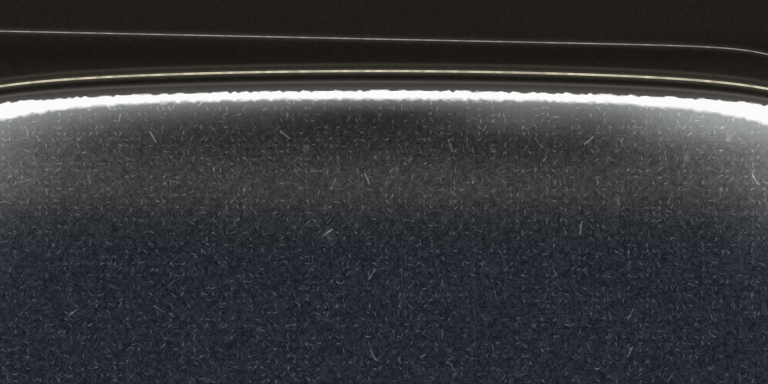
Give the GLSL for this texture, as a WebGL 2 fragment shader.

```glsl
#version 300 es
precision highp float;
// Brushed dark metal tray under a lamp: a white arched rim, thin lip lines above,
// and a grainy body below. Arches are even polynomials, the sheen is a sum of
// falloffs, and grain, flecks and smudges come from hashed cells.
#define RIM_DEPTH 0.247
#define RIM_HALF 0.010
#define LIP_DEPTH 0.185
#define ARCH_BEND 0.030
#define SHEEN_DEPTH 0.475
#define SHEEN_GAIN 0.095
#define GRAIN_FREQ 230.0
#define GRAIN_GAIN 0.085
#define FLECK_GAIN 0.16

uniform vec2 u_resolution;
out vec4 fragColor;

float hash(vec2 p) {
    vec3 q = fract(vec3(p.xyx) * 0.1031);
    q += dot(q, q.yzx + 33.33);
    return fract((q.x + q.y) * q.z);
}

float valueNoise(vec2 p) {
    vec2 i = floor(p), f = fract(p);
    f = f * f * (3.0 - 2.0 * f);
    return mix(mix(hash(i), hash(i + vec2(1, 0)), f.x),
               mix(hash(i + vec2(0, 1)), hash(i + vec2(1, 1)), f.x), f.y);
}

float bump(float x, float width) {
    x /= width;
    return exp(-x * x);
}

// Depth of an arch that drops towards both sides; corner steepens the ends.
float arch(float depth, float d, float corner) {
    return depth + ARCH_BEND * d * d + corner * pow(d, 8.0);
}

// Antialiased thin stroke around zero distance.
float stroke(float dist, float halfWidth, float px) {
    return 1.0 - smoothstep(halfWidth - px * 0.5, halfWidth + px, abs(dist));
}

// One short, randomly turned scratch in some cells of a grid.
float flecks(vec2 p, float freq, float density, float halfLength, float thickness) {
    vec2 q = p * freq, cell = floor(q);
    vec2 center = 0.35 + 0.3 * vec2(hash(cell + 3.1), hash(cell + 17.7));
    float angle = 6.2832 * hash(cell + 41.3);
    vec2 dir = vec2(cos(angle), sin(angle)), v = fract(q) - center;
    float along = clamp(dot(v, dir), -halfLength, halfLength);
    float line = stroke(length(v - dir * along), thickness, freq / u_resolution.y);
    return line * step(1.0 - density, hash(cell + 71.9)) * (0.4 + 0.6 * hash(cell + 5.3));
}

void main() {
    vec2 uv = gl_FragCoord.xy / u_resolution;
    vec2 p = gl_FragCoord.xy / u_resolution.y;
    float px = 1.0 / u_resolution.y;
    float depth = 1.0 - uv.y;
    float d = (uv.x - 0.49) * 2.0;
    float side = d * d * d * d;
    float grain = valueNoise(p * GRAIN_FREQ) + 0.6 * valueNoise(p * GRAIN_FREQ * 0.47 + 9.0) - 0.8;
    float ragged = (valueNoise(p * 95.0) - 0.5) * 0.006;

    // Rim centre and thickness, widening at the corners
    float rimHalf = RIM_HALF + 0.013 * pow(d, 6.0);
    float fromRim = depth - arch(RIM_DEPTH, d, 0.019);
    float below = max(fromRim - rimHalf, 0.0);

    // Body: blue-black base, warm middle sheen, glow under the rim
    vec3 body = mix(vec3(0.135, 0.14, 0.145), vec3(0.145, 0.16, 0.185),
                    smoothstep(0.45, 0.7, depth));
    body += SHEEN_GAIN * bump(depth - SHEEN_DEPTH, 0.095) * vec3(1.03, 1.0, 0.93);
    float glow = 0.43 * exp(-below / mix(0.036, 0.14, side));
    glow += 0.13 * bump(uv.x - 0.91, 0.12) * bump(depth - 0.33, 0.06);
    glow += 0.09 * bump(uv.x - 0.67, 0.07) * bump(depth - 0.315, 0.035);
    glow -= 0.08 * bump(uv.x - 0.48, 0.12) * bump(depth - 0.295, 0.04);
    body += glow * vec3(0.99, 1.0, 1.0);
    body += grain * GRAIN_GAIN * smoothstep(0.0, 0.2, below + 0.06);

    // Scattered flecks and scratches
    float marks = flecks(p, 62.0, 0.35, 0.22, 0.06)
                + 0.8 * flecks(p + 3.7, 37.0, 0.25, 0.25, 0.04)
                + 1.4 * flecks(p + 8.2, 9.0, 0.16, 0.13, 0.014);
    body += FLECK_GAIN * marks;

    // Soft pale smudges
    for (int i = 0; i < 9; i++) {
        float k = float(i);
        vec2 spot = vec2(2.0 * hash(vec2(k, 2.3)), 0.65 * hash(vec2(k, 8.9)));
        vec2 v = (p - spot) * vec2(1.3, 0.8);
        body += 0.14 * bump(length(v), 0.012) * valueNoise(p * 110.0);
    }

    // Wall above the rim: warm black with a reflected glow
    vec3 wall = vec3(0.125, 0.115, 0.103) - 0.025 * bump(depth - 0.14, 0.035);
    wall += 0.25 * exp(min(fromRim + rimHalf, 0.0) / 0.022);
    wall += grain * 0.018;

    // Lip lines
    float upper = depth - (0.081 + 0.042 * uv.x + 0.019 * pow(uv.x, 24.0));
    float lip = depth - arch(LIP_DEPTH, d, 0.013);
    float wear = 0.65 + 0.35 * valueNoise(vec2(p.x * 70.0, 4.0));
    wall += 0.40 * wear * stroke(upper, 0.0012, px) * vec3(1.0, 0.98, 0.93);
    wall += 0.09 * bump(upper, 0.008);
    wall += 0.55 * wear * stroke(lip, 0.0024, px) * vec3(1.0, 0.97, 0.85);
    wall += 0.15 * bump(lip, 0.008) * vec3(1.0, 0.95, 0.8);
    wall += 0.09 * bump(lip + 0.017, 0.005) * vec3(1.0, 0.92, 0.78);
    wall += 0.10 * bump(lip - 0.028, 0.004) - 0.07 * bump(lip - 0.016, 0.007);

    // Join the two surfaces, then lay the white rim over them
    vec3 color = mix(wall, body, smoothstep(-0.004, 0.004, fromRim));
    float edge = fromRim + ragged;
    float rim = smoothstep(-rimHalf - 0.004, -rimHalf + 0.002, edge)
              * (1.0 - smoothstep(rimHalf - 0.005, rimHalf + 0.007, edge));
    color = mix(color, vec3(0.985), rim);
    fragColor = vec4(clamp(color, 0.0, 1.0), 1.0);
}
```
